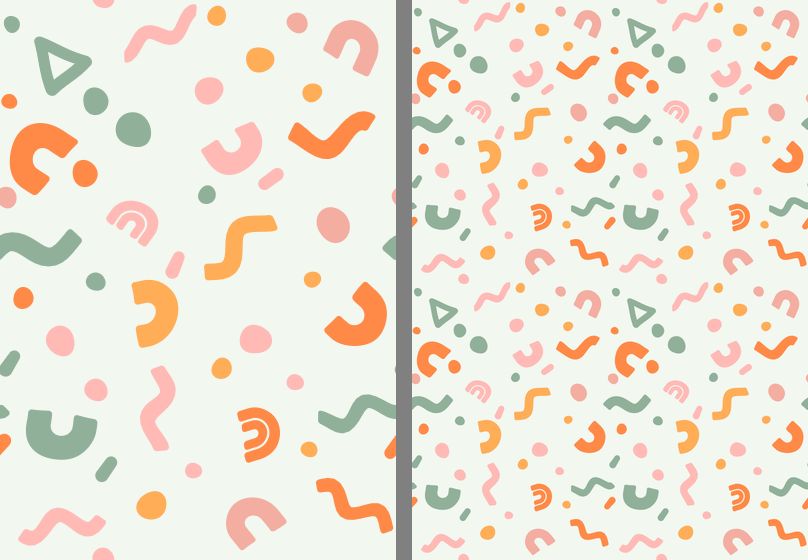
Left, the tile; right, the same tile 2 across and 2 down.
Give the GLSL for this pattern, as a WebGL 2 fragment shader.

```glsl
#version 300 es
precision highp float;
// Paper-cut confetti: squiggles, arches, triangles, rainbows and dots on a pale ground.
// Large shapes sit on a shifted 4 x 6 grid that wraps; small dots and pills seek the
// clearest spot near each grid corner. One length unit is a sixth of the canvas height.

uniform vec2 u_resolution;
out vec4 fragColor;

const vec2 GRID = vec2(4.0, 6.0);
const vec3 BACKGROUND = vec3(0.95, 0.97, 0.94);

// Integer hash of a wrapped grid position
vec3 hash(vec2 id, float salt) {
  uvec3 v = uvec3(vec3(id, salt) + 0.5) * 1664525u + 1013904223u;
  for (int i = 0; i < 2; i++) {
    v.x += v.y * v.z;
    v.y += v.z * v.x;
    v.z += v.x * v.y;
    v ^= v >> 16u;
  }
  return vec3(v & 65535u) / 65536.0;
}

mat2 rotation(float a) { return mat2(cos(a), sin(a), -sin(a), cos(a)); }

vec3 paperColor(float t) {
  if (t < 0.30) return vec3(1.00, 0.73, 0.715);  // pink
  if (t < 0.39) return vec3(0.955, 0.68, 0.63);  // salmon
  if (t < 0.61) return vec3(0.57, 0.69, 0.60);   // sage
  if (t < 0.80) return vec3(1.00, 0.68, 0.34);   // amber
  return vec3(1.00, 0.54, 0.28);                 // orange
}

// Evenly spread sequence, so that colours and kinds keep their shares
float spread(vec2 id, float ratio, float start) {
  return fract((id.x + GRID.x * id.y) * ratio + start);
}

// Distance functions
float roundCut(float a, float b, float r) {
  return min(max(a, b) + r, 0.0) + length(max(vec2(a, b) + r, 0.0)) - r;
}

float segment(vec2 p, vec2 a, vec2 b) {
  vec2 ab = b - a;
  return distance(p, a + ab * clamp(dot(p - a, ab) / dot(ab, ab), 0.0, 1.0));
}

float squiggle(vec2 p, float halfLength, float freq, float phase) {
  float amp = 0.95 / freq, d = 9.0, cut = -9.0;
  vec2 a = vec2(-halfLength, amp * sin(phase - freq * halfLength));
  for (int i = 1; i <= 20; i++) {
    float x = halfLength * (float(i) / 10.0 - 1.0);
    vec2 b = vec2(x, amp * sin(freq * x + phase));
    d = min(d, segment(p, a, b));
    a = b;
  }
  for (float s = -1.0; s < 2.0; s += 2.0) {  // square off both ends
    float x = s * halfLength, angle = freq * x + phase;
    vec2 outward = s * normalize(vec2(1.0, 0.95 * cos(angle)));
    cut = max(cut, dot(p - vec2(x, amp * sin(angle)), outward));
  }
  return roundCut(d - 0.6 / freq - 0.02, cut, 0.035);
}

float arch(vec2 p, float radius, float thick, float leg) {
  float d = abs(length(vec2(p.x, max(p.y, 0.0))) - radius) - thick;
  return roundCut(d, -p.y - leg, 0.035);
}

float triangleRing(vec2 p, float r, float thick) {
  float k = sqrt(3.0);
  p = vec2(abs(p.x) - r, p.y + r / k);
  if (p.x + k * p.y > 0.0) p = vec2(p.x - k * p.y, -k * p.x - p.y) / 2.0;
  p.x -= clamp(p.x, -2.0 * r, 0.0);
  return abs(length(p)) - thick;
}

float dot2D(vec2 p, float r, float seed) {
  float a = atan(p.y, p.x);
  return length(p) - r * (1.0 + 0.05 * sin(2.0 * a + 6.3 * seed) + 0.025 * sin(3.0 * a + 17.0 * seed));
}

float largeShape(vec2 p, float kind, vec3 rnd) {
  float leg = 0.3 * rnd.y;
  if (kind < 0.40) return squiggle(p, mix(0.39, 0.47, rnd.x), mix(7.0, 12.0, rnd.y), 6.3 * rnd.z);
  if (kind > 0.79) return dot2D(p, mix(0.14, 0.19, rnd.x), rnd.y);
  float size = mix(0.82, 1.18, rnd.x), d;
  p /= size;
  if (kind < 0.58) d = arch(p + vec2(0.0, 0.16 - 0.5 * leg), 0.22, 0.115, leg);
  else if (kind < 0.70) d = triangleRing(p * vec2(1.15, 1.0), 0.28, 0.068);
  else d = min(arch(p, 0.235, 0.06, 0.15), arch(p, 0.10, 0.05, 0.13));
  return d * size;
}

// Colour and distance of the nearest large shape
vec4 largeShapes(vec2 p, vec2 cell) {
  vec4 nearest = vec4(BACKGROUND, 0.25);
  for (int k = 0; k < 9; k++) {
    vec2 spot = floor(p / cell) + vec2(k % 3, k / 3) - 1.0, id = mod(spot, GRID);
    vec3 rnd = hash(id, 1.0), form = hash(id, 2.0);
    vec2 shift = 0.3 * vec2(hash(id.yy, 3.0).x, hash(id.xx, 4.0).y) - 0.15;
    vec2 q = p - (spot + 0.5) * cell - shift - 0.1 * (rnd.xy - 0.5);
    if (length(q) > 0.85) continue;
    q = rotation(6.2832 * rnd.z) * q;
    q += 0.012 * sin(9.0 * q.yx + 6.3 * rnd.xy);  // hand-cut wobble
    float d = largeShape(q, spread(id, 0.5698, 0.3), form);
    if (d < nearest.w) nearest = vec4(paperColor(spread(id, 0.618, 0.1)), d);
  }
  return nearest;
}

// Colour and distance of the dot or pill by the nearest grid corner
vec4 smallShape(vec2 p, vec2 cell) {
  vec2 corner = floor(p / cell + 0.5), id = mod(corner, GRID), centre = corner * cell;
  float room = -1.0;
  for (int i = 0; i < 4; i++) {
    vec2 candidate = corner * cell + 0.56 * (hash(id, 5.0 + float(i)).xy - 0.5);
    float clearance = largeShapes(candidate, cell).w;
    if (clearance > room) { room = clearance; centre = candidate; }
  }
  vec3 rnd = hash(id, 10.0);
  float size = min(1.0, (room - 0.04) / 0.15);
  if (size < 0.4) return vec4(BACKGROUND, 1.0);
  vec2 q = rotation(6.2832 * rnd.x) * (p - centre) / size;
  float pill = segment(q, vec2(-0.085, 0.0), vec2(0.085, 0.012)) - 0.068 - 0.08 * q.x * rnd.y;
  float d = rnd.z < 0.36 ? pill : dot2D(q, mix(0.08, 0.15, rnd.y), rnd.x);
  return vec4(paperColor(spread(id, 0.618, 0.45)), d * size);
}

void main() {
  vec2 p = gl_FragCoord.xy * GRID.y / u_resolution.y;
  vec2 cell = vec2(GRID.y * u_resolution.x / (u_resolution.y * GRID.x), 1.0);
  vec4 large = largeShapes(p, cell), small = smallShape(p, cell);
  vec4 shape = large.w < small.w ? large : small;
  float coverage = clamp(0.5 - shape.w * u_resolution.y / GRID.y, 0.0, 1.0);
  fragColor = vec4(mix(BACKGROUND, shape.rgb, coverage), 1.0);
}
```
